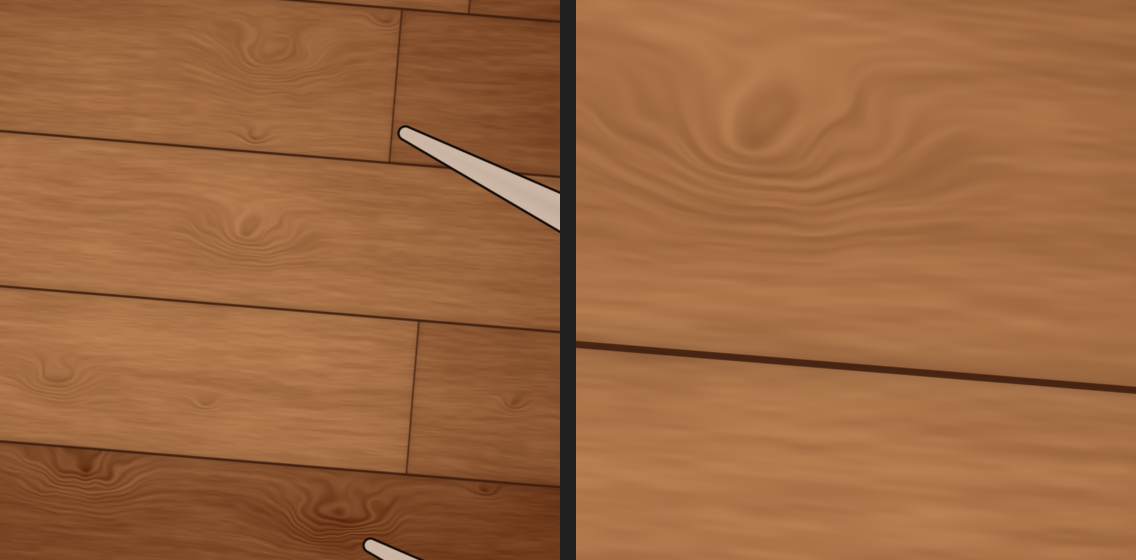
Left, the full canvas; right, a detail of the centre.
This texture is drawn by a Shadertoy shader. Its source:

```glsl
// Tilted oak floorboards with knots and flowing grain, crossed by pale tapered sticks.

const float TILT = 0.082;        // slope of the boards
const float BOARD = 0.277;       // board width
const float FIRST_SEAM = 0.212;  // height of the lowest long seam at the left edge
const vec3 DARK_OAK = vec3(0.40, 0.20, 0.085);
const vec3 LIGHT_OAK = vec3(0.70, 0.48, 0.305);
const vec3 SEAM = vec3(0.23, 0.10, 0.04);
const vec3 STICK = vec3(0.80, 0.71, 0.64);
const vec3 OUTLINE = vec3(0.06, 0.04, 0.03);

// Per row, bottom to top: end joint position and brightness
const float JOINT[5] = float[5](1.5, 0.713, 1.5, 0.637, 0.757);
const float TONE[5] = float[5](0.48, 0.90, 0.89, 0.80, 0.80);

// Knots: centre x, y, radius, darkness
const int KNOTS = 10;
const vec4 KNOT[KNOTS] = vec4[KNOTS](
    vec4(0.439, 0.577, 0.045, 0.40), vec4(0.105, 0.316, 0.036, 0.40),
    vec4(0.150, 0.154, 0.052, 0.75), vec4(0.605, 0.069, 0.056, 0.60),
    vec4(0.456, 0.755, 0.015, 0.55), vec4(0.690, 0.961, 0.016, 0.45),
    vec4(0.480, 0.890, 0.050, 0.25), vec4(0.918, 0.277, 0.014, 0.50),
    vec4(0.866, 0.125, 0.014, 0.50), vec4(0.365, 0.280, 0.013, 0.30));

float hash(vec2 p) {
    return fract(sin(dot(p, vec2(127.1, 311.7))) * 43758.545);
}

float noise(vec2 p) {
    vec2 i = floor(p), f = fract(p);
    f = f * f * (3.0 - 2.0 * f);
    return mix(mix(hash(i), hash(i + vec2(1, 0)), f.x),
               mix(hash(i + vec2(0, 1)), hash(i + vec2(1, 1)), f.x), f.y);
}

// Canvas to floor: x along the boards, y across them
vec2 toFloor(vec2 p) {
    return vec2(p.x - TILT * p.y, p.y + TILT * p.x);
}

float boardRow(float across) {
    return floor((across - FIRST_SEAM) / BOARD);
}

// Soft-edged line at distance d
float line(float d, float halfWidth, float px) {
    return 1.0 - smoothstep(halfWidth - px, halfWidth + px, abs(d));
}

// Distance to a capsule whose radius grows from ra to rb
float taperedStick(vec2 p, vec2 a, vec2 b, float ra, float rb) {
    vec2 ab = b - a;
    float h = clamp(dot(p - a, ab) / dot(ab, ab), 0.0, 1.0);
    return length(p - a - h * ab) - mix(ra, rb, h);
}

// Wood brightness change from grain, rings and knots
float woodGrain(vec2 q, float row, float seed) {
    float height = q.y + 0.016 * noise(vec2(q.x * 5.0, q.y * 14.0) + seed);
    float rings = 0.0, core = 0.0;
    for (int i = 0; i < KNOTS; i++) {
        vec2 centre = toFloor(KNOT[i].xy);
        if (boardRow(centre.y) != row) continue;
        vec2 d = (q - centre) / KNOT[i].z;
        d.x *= 0.6;
        d += 0.35 * (vec2(noise(q * 32.0), noise(q * 32.0 + 9.0)) - 0.5);
        float bump = exp(-dot(d, d));
        height += 1.5 * KNOT[i].z * bump;
        rings += KNOT[i].w * exp(-0.6 * dot(d, d));
        core += KNOT[i].w * (0.35 * bump + 0.45 * exp(-14.0 * dot(d, d)));
    }
    float patches = noise(vec2(q.x * 4.0, height * 16.0) + seed) - 0.5;
    float streaks = noise(vec2(q.x * 11.0, height * 120.0) + seed) - 0.5;
    float fibres = noise(vec2(q.x * 38.0, height * 290.0) + seed) - 0.5;
    float ringWave = sin(height * 430.0 + 5.0 * noise(q * 22.0));
    return 0.17 * patches + 0.20 * streaks + 0.15 * fibres
         + 0.24 * rings * ringWave - 0.75 * core;
}

void mainImage(out vec4 fragColor, in vec2 fragCoord) {
    vec2 uv = fragCoord / iResolution.xy;
    float px = 1.0 / iResolution.y;
    vec2 q = toFloor(uv);

    // Board under this point
    float row = boardRow(q.y);
    int index = clamp(int(row) + 1, 0, 4);
    float endGap = q.x - JOINT[index];
    float nextBoard = step(0.0, endGap);
    float seed = 17.0 * hash(vec2(row, nextBoard) + 3.0);

    // Wood tone, dimmed away from the light
    float tone = TONE[index] - 0.13 * nextBoard;
    tone -= 0.40 * smoothstep(0.2, 0.9, length(uv - vec2(0.30, 0.50)));
    tone += woodGrain(q, row, seed);
    vec3 color = mix(DARK_OAK, LIGHT_OAK, clamp(tone, -0.25, 1.1));

    // Long seams and end joints, each with a soft shadow
    float across = q.y - FIRST_SEAM;
    float seamGap = across - BOARD * round(across / BOARD);
    color *= 1.0 - 0.16 * exp(-abs(seamGap) / 0.007);
    color *= 1.0 - 0.10 * exp(-abs(endGap) / 0.006);
    color = mix(color, SEAM, 0.85 * line(seamGap, 0.0021, px));
    color = mix(color, SEAM, 0.65 * line(endGap, 0.0016, px));

    // Outlined sticks
    for (int i = 0; i < 2; i++) {
        vec2 tip = vec2(0.724, 0.762) - float(i) * vec2(0.0625, 0.736);
        float d = taperedStick(uv, tip, tip + vec2(0.552, -0.280), 0.0143, 0.052);
        vec3 paint = STICK * (1.0 + 2.5 * min(d + 0.012, 0.0));
        color = mix(color, OUTLINE, 1.0 - smoothstep(-px, px, d));
        color = mix(color, paint, 1.0 - smoothstep(-px, px, d + 0.004));
    }

    fragColor = vec4(color, 1.0);
}
```
